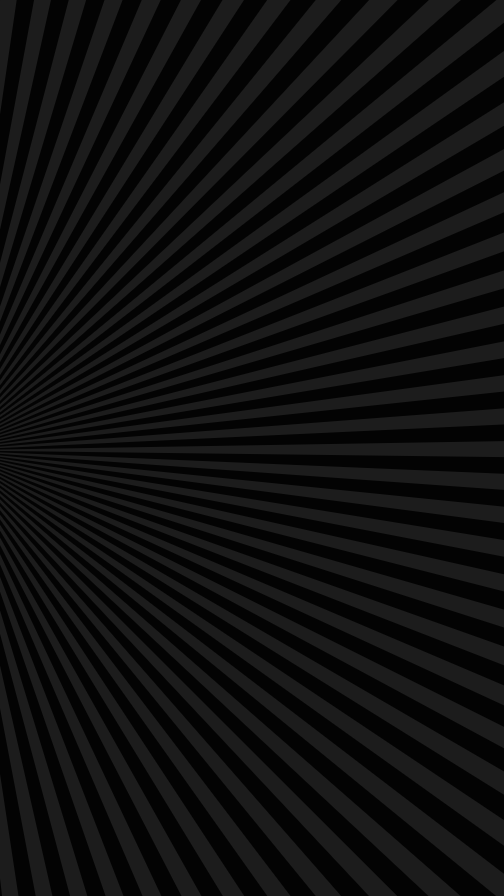
A Shadertoy shader for this background:

```glsl
// Dark sunburst: grey and near-black rays fan out from a hub just off the left edge.
// The direction from the hub, slightly stretched, is cut into equal sectors;
// each edge is blended over one pixel, and rays too fine to resolve merge into grey.

const vec3  DARK_COLOR  = vec3(0.012);
const vec3  LIGHT_COLOR = vec3(0.11);
const vec2  HUB         = vec2(-0.0547, 0.4974); // in canvas heights
const float STRETCH     = 0.893;                 // vertical squash of the fan
const float RAY_COUNT   = 95.0;                  // light rays in a full turn
const float RAY_OFFSET  = 0.037;                 // centre of the first ray, in sectors
const float RAY_SHARE   = 0.49;                  // light part of each sector
const float TAU         = 6.2831853;

// Position around the hub, counted in sectors.
float sectorPosition(vec2 p) {
    vec2 d = p - HUB;
    return atan(d.y / STRETCH, d.x) * RAY_COUNT / TAU - RAY_OFFSET;
}

// Light coverage of a sector, softened over the given pixel footprint.
float rayCoverage(float sector, float footprint) {
    float distanceToRay = abs(fract(sector + 0.5) - 0.5) - 0.5 * RAY_SHARE;
    float ray = clamp(0.5 - distanceToRay / footprint, 0.0, 1.0);
    return mix(ray, RAY_SHARE, smoothstep(0.4, 0.9, footprint));
}

void mainImage(out vec4 fragColor, in vec2 fragCoord) {
    vec2 p = fragCoord / iResolution.y;
    float sector = sectorPosition(p);
    float footprint = max(length(vec2(dFdx(sector), dFdy(sector))), 1e-4);

    vec3 color = mix(DARK_COLOR, LIGHT_COLOR, rayCoverage(sector, footprint));
    fragColor = vec4(color, 1.0);
}
```
